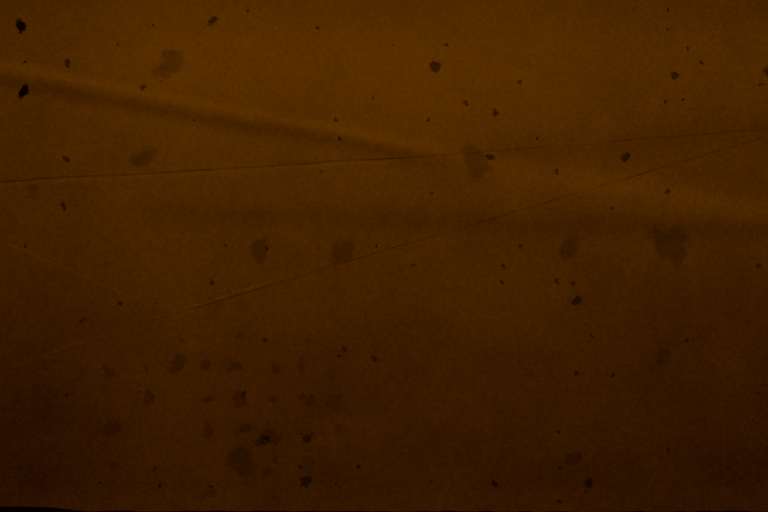
A Shadertoy shader for this texture:

```glsl
float hash(vec2 p) {
    vec3 q = fract(vec3(p.xyx) * 0.1031);
    q += dot(q, q.yzx + 33.33);
    return fract((q.x + q.y) * q.z);
}

float noise(vec2 p) {
    vec2 i = floor(p), f = fract(p);
    f = f * f * (3.0 - 2.0 * f);
    return mix(mix(hash(i), hash(i + vec2(1, 0)), f.x),
               mix(hash(i + vec2(0, 1)), hash(i + vec2(1, 1)), f.x), f.y);
}

float fbm(vec2 p) {
    float sum = 0.0, amp = 0.5;
    for (int i = 0; i < 5; i++) {
        sum += amp * noise(p);
        p = mat2(1.6, 1.2, -1.2, 1.6) * p + 17.3;
        amp *= 0.5;
    }
    return sum;
}

// Soft line along y = height, fading out beyond both ends
float crease(vec2 p, vec2 a, vec2 b, float width) {
    float t = (p.x - a.x) / (b.x - a.x);
    float d = (p.y - mix(a.y, b.y, t)) / width;
    return exp(-d * d) * smoothstep(-0.05, 0.1, t) * smoothstep(1.05, 0.85, t);
}

// One ragged blot per occupied cell
float blots(vec2 p, float cells, float radius, float share, float seed) {
    vec2 g = p * cells, id = floor(g) + seed;
    vec2 center = 0.35 + 0.3 * vec2(hash(id + 3.1), hash(id + 8.7));
    vec2 d = fract(g) - center;
    float angle = 6.28 * hash(id + 5.5);
    d = mat2(cos(angle), sin(angle), -sin(angle), cos(angle)) * d;
    d.y *= 1.0 + hash(id + 1.9);
    float size = radius * (0.5 + 0.7 * hash(id + 6.2));
    float edge = length(d) + size * 1.6 * (fbm(g * 1.6 / radius) - 0.5);
    return step(hash(id), share) * smoothstep(size, size * 0.45, edge);
}

void mainImage(out vec4 fragColor, in vec2 fragCoord) {
    vec2 p = fragCoord / iResolution.y;
    float aspect = iResolution.x / iResolution.y;
    float x = p.x * 1.5 / aspect;
    p.x = x;

    // Uneven lighting: bright upper middle, dim lower corners
    float tone = 0.187 + 0.15 * smoothstep(-0.1, 1.0, p.y);
    tone -= 0.045 * smoothstep(0.4, 0.0, x);
    tone -= 0.035 * smoothstep(0.9, 1.5, x) * (1.2 - 0.5 * p.y);
    tone -= 0.03 * smoothstep(0.9, 1.03, p.y);
    tone += 0.012 * smoothstep(0.06, 0.02, p.y);

    // Cloudy wear, stretched along the sheet
    tone += 0.045 * (fbm(p * vec2(3.0, 7.0) + 4.0) - 0.48);
    tone += 0.035 * (fbm(p * 14.0) - 0.48);

    // Broad folds with a lit and a shaded side
    vec2 w = p + vec2(0.0, 0.018 * (fbm(p * 5.0 + 9.0) - 0.5));
    tone -= 0.045 * crease(w, vec2(-0.15, 0.87), vec2(0.9, 0.68), 0.016);
    tone += 0.028 * crease(w, vec2(-0.1, 0.895), vec2(0.95, 0.69), 0.011);
    tone -= 0.030 * crease(w, vec2(0.25, 0.59), vec2(1.7, 0.54), 0.025);
    tone += 0.024 * crease(w, vec2(0.7, 0.72), vec2(1.6, 0.57), 0.025);
    tone -= 0.022 * crease(w, vec2(0.7, 0.68), vec2(1.6, 0.75), 0.035);

    // Fine creases and scratches
    vec2 v = p + vec2(0.0, 0.008 * (fbm(p * 9.0) - 0.5));
    float broken = 0.4 + 0.9 * noise(p * 28.0);
    tone -= 0.045 * broken * crease(v, vec2(0.2, 0.345), vec2(1.6, 0.765), 0.0017);
    tone += 0.025 * broken * crease(v, vec2(0.02, 0.285), vec2(0.6, 0.475), 0.0025);
    tone -= 0.055 * broken * crease(v, vec2(-0.1, 0.64), vec2(0.85, 0.695), 0.0017);
    tone += 0.018 * broken * crease(v, vec2(-0.1, 0.634), vec2(0.8, 0.686), 0.004);
    tone -= 0.030 * broken * crease(v, vec2(0.7, 0.685), vec2(1.6, 0.755), 0.0017);
    tone += 0.025 * broken * crease(v, vec2(0.0, 0.53), vec2(0.27, 0.415), 0.0018);

    // Paper grain
    tone += 0.028 * (noise(p * 330.0) - 0.5) + 0.022 * (noise(p * 150.0) - 0.5);

    // Stains: faint large ones, a lower left cluster, small dark specks
    float cluster = smoothstep(0.32, 0.1, length((p - vec2(0.4, 0.2)) * vec2(0.8, 1.2)));
    float stain = 0.20 * blots(p, 5.0, 0.2, 0.25, 11.0);
    stain += 0.22 * cluster * blots(p, 16.0, 0.32, 0.55, 31.0);
    stain += 0.45 * blots(p, 11.0, 0.16, 0.07, 57.0);
    stain += 0.40 * blots(p, 28.0, 0.18, 0.06, 83.0);
    stain += 0.85 * blots(p, 9.0, 0.14, 0.3, 71.0)
           * smoothstep(0.3, 0.1, length(p - vec2(0.08, 0.88)));
    tone *= 1.0 - min(stain, 0.9);

    // Torn dark edge at the lower left
    float tear = 0.008 * smoothstep(0.2, 0.05, x) + 0.003 * noise(vec2(x * 40.0, 2.0));
    tone *= 0.15 + 0.85 * smoothstep(tear - 0.003, tear + 0.002, p.y);

    // Brown ramp; stains lean slightly to olive
    vec3 brown = vec3(tone, tone * 0.66 - 0.044 + 0.025 * min(stain, 1.0), 0.0);
    fragColor = vec4(max(brown, 0.0), 1.0);
}
```
